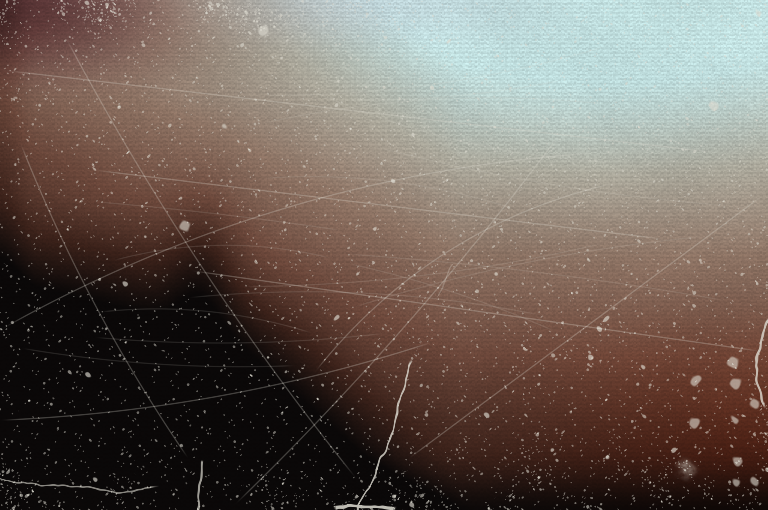
Give the GLSL for this texture, as a Shadertoy shader.

```glsl
// Worn film plate: a teal to rust fade under woven grain, scratches, cracks and flakes.

float hash(vec2 p) {
    return fract(sin(dot(p, vec2(127.1, 311.7))) * 43758.55);
}

float below(float low, float high, float x) {
    return 1.0 - smoothstep(low, high, x);
}

// Smooth blotches from layered sines, 0 to 1
float blotches(vec2 p) {
    float sum = 0.0, gain = 0.5;
    for (int i = 0; i < 4; i++) {
        sum += gain * sin(p.x + 1.7 * sin(p.y * 0.8)) * sin(p.y + 1.3 * sin(p.x * 0.7));
        p = mat2(1.5, 1.1, -1.1, 1.5) * p + 2.3;
        gain *= 0.6;
    }
    return clamp(0.5 + 0.6 * sum, 0.0, 1.0);
}

// Segment from ends.xy to ends.zw, bowed sideways by bend
float stroke(vec2 p, vec4 ends, float bend, float width) {
    vec2 along = ends.zw - ends.xy;
    float len = length(along);
    vec2 dir = along / len, rel = p - ends.xy;
    float t = dot(rel, dir) / len;
    float d = abs(dot(rel, vec2(-dir.y, dir.x)) - bend * 4.0 * t * (1.0 - t));
    float fade = smoothstep(0.0, 0.05, t) * below(0.95, 1.0, t);
    return below(width, width + 1.1 / iResolution.y, d) * fade;
}

// One scattered chip per cell
float flakes(vec2 p, float scale, float density) {
    vec2 q = p * scale, cell = floor(q);
    vec2 centre = 0.35 + 0.3 * vec2(hash(cell), hash(cell + 17.3));
    float radius = mix(0.08, 0.28, hash(cell + 41.7));
    float soft = min(0.04 + 0.7 * scale / iResolution.y, 0.25);
    float chip = below(radius - 0.06, radius + soft, length(q - cell - centre));
    return chip * step(hash(cell + 73.1), density);
}

vec3 ramp(float level) {
    vec3 tones[6] = vec3[6](
        vec3(0.04, 0.03, 0.03), vec3(0.23, 0.13, 0.10), vec3(0.42, 0.28, 0.23),
        vec3(0.55, 0.45, 0.39), vec3(0.67, 0.66, 0.61), vec3(0.75, 0.87, 0.87));
    level = clamp(level, 0.0, 4.999);
    int i = int(level);
    return mix(tones[i], tones[i + 1], fract(level));
}

vec3 backdrop(vec2 uv) {
    float level = 0.5 + 4.9 * uv.y - 3.5 * max(0.6 - uv.x, 0.0);
    level += 0.4 * exp(-14.0 * dot(uv - vec2(0.8, 0.83), uv - vec2(0.8, 0.83)));
    level -= 1.5 * smoothstep(0.8, 1.0, uv.y) * below(0.0, 0.55, uv.x);
    // Slanted shadow at the lower left
    float slant = uv.x - 0.27 - 0.42 * (0.55 - uv.y);
    level -= 1.2 * below(-0.1, 0.13, slant) * below(0.28, 0.64, uv.y);
    vec2 streak = (uv - vec2(0.265, 0.48)) / vec2(0.045, 0.15);
    level -= 0.75 * exp(-dot(streak, streak));
    level -= 0.45 * below(0.0, 0.12, uv.y) + 0.4 * below(0.0, 0.05, uv.x);
    vec3 col = ramp(level);
    // Rust at the lower right, plum at the upper left, mauve along the top
    col *= mix(vec3(1), vec3(1.14, 0.84, 0.68), smoothstep(0.55, 1.0, uv.x) * below(0.08, 0.45, uv.y));
    col *= mix(vec3(1), vec3(0.85, 0.76, 0.95), smoothstep(0.78, 1.0, uv.y) * below(0.0, 0.3, uv.x));
    return mix(col, vec3(0.72, 0.74, 0.79), 0.4 * smoothstep(0.87, 1.0, uv.y) * below(0.4, 0.85, uv.x) * smoothstep(0.15, 0.45, uv.x));
}

float scratches(vec2 p) {
    vec4 ends[10] = vec4[10](
        vec4(0.0, 0.863, 1.41, 0.7), vec4(0.127, 0.93, 0.7, 0.06),
        vec4(0.0, 0.353, 1.17, 0.7), vec4(0.18, 0.667, 1.31, 0.53),
        vec4(0.0, 0.176, 0.85, 0.33), vec4(0.617, 0.27, 1.2, 0.64),
        vec4(0.04, 0.72, 0.37, 0.1), vec4(0.46, 0.01, 1.1, 0.74),
        vec4(0.37, 0.47, 1.5, 0.31), vec4(0.8, 0.1, 1.5, 0.62));
    float bends[10] = float[10](0.0, -0.025, 0.07, 0.0, -0.03, 0.06, -0.02, -0.02, 0.0, 0.0);
    float sum = 0.0;
    for (int i = 0; i < 10; i++) sum += 0.27 * stroke(p, ends[i], bends[i], 0.0002);
    // Faint, nearly level hairlines
    for (int i = 0; i < 16; i++) {
        float k = float(i);
        vec2 a = vec2(0.8 * hash(vec2(k, 1.0)), 0.3 + 0.55 * hash(vec2(k, 2.0)));
        vec2 b = a + vec2(0.4 + 0.4 * hash(vec2(k, 3.0)), 0.3 * hash(vec2(k, 4.0)) - 0.15);
        sum += 0.13 * stroke(p, vec4(a, b), 0.06 * hash(vec2(k, 5.0)) - 0.03, 0.0001);
    }
    return sum;
}

float cracks(vec2 p) {
    vec2 q = p + 0.016 * (vec2(blotches(p * 22.0), blotches(p * 22.0 + 9.0)) - 0.5);
    float sum = 0.8 * stroke(q, vec4(0.685, -0.02, 0.805, 0.3), -0.015, 0.0007);
    sum += 0.25 * stroke(q, vec4(0.8, 0.28, 0.89, 0.5), 0.0, 0.0003) * step(0.45, blotches(p * 60.0));
    sum += 0.9 * stroke(q, vec4(0.65, 0.005, 0.78, 0.004), 0.006, 0.0015);
    sum += 0.7 * stroke(q, vec4(0.385, -0.02, 0.392, 0.1), 0.0, 0.001);
    sum += 0.6 * stroke(q, vec4(-0.03, 0.075, 0.31, 0.042), -0.018, 0.0006);
    return sum + 0.8 * stroke(q, vec4(1.51, 0.38, 1.5, 0.2), -0.02, 0.001);
}

void mainImage(out vec4 fragColor, in vec2 fragCoord) {
    vec2 uv = fragCoord / iResolution.xy, p = fragCoord / iResolution.y;
    vec3 col = backdrop(uv);
    // Woven rows and fine grain
    float weave = sin(p.y * 720.0 + 0.8 * sin(p.x * 500.0)) * (0.7 + 0.3 * sin(p.x * 620.0));
    col *= 1.0 + 0.045 * weave + 0.1 * (hash(floor(p * 340.0)) - 0.5);
    col *= 0.97 + 0.06 * blotches(p * 9.0);
    // Wear gathers at the borders and the left side
    float wear = smoothstep(0.9, 0.98, uv.y) * below(0.4, 0.65, uv.x);
    wear += 0.5 * below(0.0, 0.16, uv.y) + 0.4 * below(0.0, 0.03, uv.x) + 0.5 * smoothstep(0.975, 1.0, uv.x);
    wear += 0.3 * below(0.0, 0.3, uv.x) * smoothstep(0.6, 0.95, uv.y);
    wear += 0.25 * exp(-16.0 * dot(uv - vec2(0.74, 0.2), uv - vec2(0.74, 0.2)));
    wear *= smoothstep(0.35, 0.8, blotches(p * 24.0));
    vec2 ragged = p + 0.002 * sin(p.yx * 140.0) + 0.0008 * sin(p.yx * 310.0);
    float chips = 0.0, scale = 55.0;
    for (int i = 0; i < 4; i++) {
        float k = float(i);
        chips += (0.65 - 0.09 * k) * flakes(ragged + k * 3.7, scale, 0.005 * k + (0.16 + 0.08 * k) * wear);
        scale *= 1.5;
    }
    // Large pale spots at the lower right
    float corner = smoothstep(0.86, 0.94, uv.x) * below(0.3, 0.42, uv.y);
    chips += 0.6 * flakes(ragged, 26.0, 0.28 * corner);
    chips += 0.55 * below(0.006, 0.028, length(ragged - vec2(1.345, 0.08))) * blotches(p * 90.0);
    float damage = clamp(chips + scratches(p) + cracks(p), 0.0, 0.85);
    fragColor = vec4(mix(col, vec3(0.87, 0.86, 0.82), damage), 1.0);
}
```
